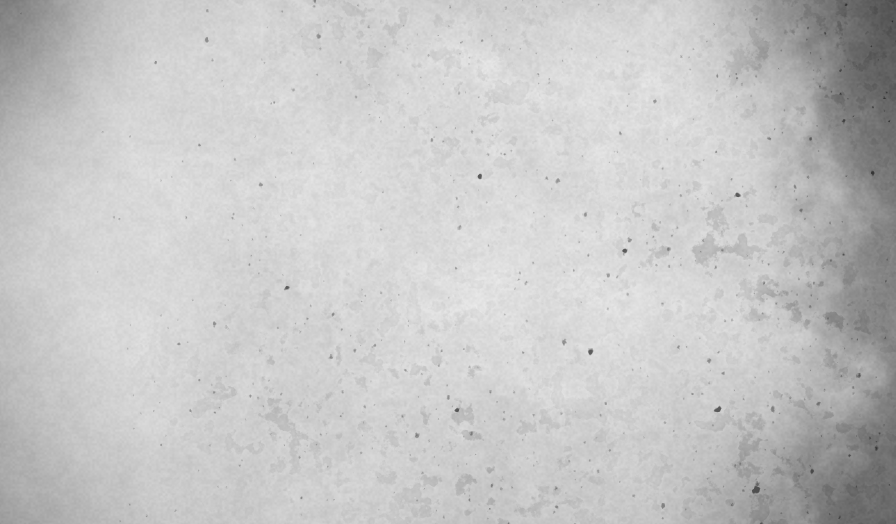
This texture is drawn by a Shadertoy shader. Its source:

```glsl
// Pale weathered concrete wall with mottled stains, small pits and a dark right edge.

float hash(vec2 cell) {
    vec3 q = fract(vec3(cell.xyx) * 0.1031);
    q += dot(q, q.yzx + 33.33);
    return fract((q.x + q.y) * q.z);
}

float valueNoise(vec2 p) {
    vec2 cell = floor(p), f = fract(p);
    f = f * f * (3.0 - 2.0 * f);
    float low = mix(hash(cell), hash(cell + vec2(1, 0)), f.x);
    float high = mix(hash(cell + vec2(0, 1)), hash(cell + vec2(1, 1)), f.x);
    return mix(low, high, f.y);
}

// Fractal noise centred on zero
float fbm(vec2 p, int octaves) {
    float sum = 0.0, amplitude = 0.5;
    for (int i = 0; i < octaves; i++) {
        sum += amplitude * (valueNoise(p) - 0.5);
        p = mat2(1.6, 1.2, -1.2, 1.6) * p + 17.3;
        amplitude *= 0.56;
    }
    return sum;
}

float blob(vec2 uv, vec2 centre, vec2 size) {
    vec2 d = (uv - centre) / size;
    return exp(-dot(d, d));
}

// Broad light: bright field, soft left corners, heavy right side
float lighting(vec2 uv, float warp) {
    float tone = 0.855;
    tone -= 0.10 * exp(-uv.x * 14.0);
    tone -= 0.24 * blob(uv, vec2(0.0, 1.0), vec2(0.10, 0.24));
    tone -= 0.10 * blob(uv, vec2(0.0, 0.0), vec2(0.16, 0.20));
    tone -= 0.06 * exp(-uv.y * 7.0) + 0.035 * exp((uv.y - 1.0) * 9.0);
    float bend = uv.y - 0.45;
    float start = 0.83 - 0.40 * bend * bend;
    tone -= 0.34 * smoothstep(start, 1.02, uv.x + 0.16 * warp);
    tone -= 0.15 * blob(uv, vec2(1.0, 0.95), vec2(0.10, 0.28));
    tone -= 0.08 * blob(uv, vec2(0.90, 0.05), vec2(0.22, 0.20));
    return tone;
}

// Areas where the surface is rougher and dirtier
float stainDensity(vec2 uv) {
    const vec4 stains[9] = vec4[9](
        vec4(0.54, 0.80, 0.07, 0.5), vec4(0.30, 0.27, 0.10, 0.6),
        vec4(0.78, 0.56, 0.07, 0.9), vec4(0.90, 0.42, 0.06, 0.9),
        vec4(0.51, 0.24, 0.10, 0.5), vec4(0.43, 0.95, 0.08, 0.4),
        vec4(0.86, 0.14, 0.10, 0.6), vec4(0.56, 0.08, 0.09, 0.6),
        vec4(0.89, 0.88, 0.08, 0.7));
    float density = 0.0;
    for (int i = 0; i < 9; i++) {
        vec4 s = stains[i];
        density += s.w * blob(uv, s.xy, s.z * vec2(1.0, 1.5));
    }
    return density;
}

// Scattered irregular pits, one candidate per grid cell
float pits(vec2 p, float scale, float chance, float pixel) {
    vec2 q = p * scale, home = floor(q);
    float cover = 0.0;
    for (int y = -1; y <= 1; y++)
    for (int x = -1; x <= 1; x++) {
        vec2 cell = home + vec2(x, y);
        vec2 centre = cell + vec2(hash(cell + 5.1), hash(cell + 71.7));
        float radius = mix(0.04, 0.13, pow(hash(cell + 23.9), 3.0));
        float ragged = 0.10 * (valueNoise(q * 9.0) - 0.5);
        float d = length((q - centre) * vec2(1.0, 0.8)) - radius + ragged;
        float edge = pixel * scale;
        float ink = 1.0 - smoothstep(-edge, edge, d);
        cover = max(cover, ink * step(hash(cell + 41.3), chance));
    }
    return cover;
}

// A few larger chips in the surface
float chips(vec2 uv, vec2 p, float aspect, float pixel) {
    const vec3 marks[8] = vec3[8](
        vec3(0.844, 0.064, 0.0065), vec3(0.320, 0.449, 0.004),
        vec3(0.536, 0.664, 0.004), vec3(0.659, 0.329, 0.005),
        vec3(0.801, 0.218, 0.005), vec3(0.510, 0.218, 0.004),
        vec3(0.697, 0.522, 0.004), vec3(0.823, 0.627, 0.004));
    float ragged = 0.006 * (valueNoise(p * 190.0) - 0.5);
    float cover = 0.0;
    for (int i = 0; i < 8; i++) {
        float d = length((uv - marks[i].xy) * vec2(aspect, 1.0)) - marks[i].z + ragged;
        cover = max(cover, 1.0 - smoothstep(-pixel, pixel, d));
    }
    return cover;
}

void mainImage(out vec4 fragColor, in vec2 fragCoord) {
    vec2 uv = fragCoord / iResolution.xy;
    vec2 p = fragCoord / iResolution.y;
    float pixel = 1.0 / iResolution.y;

    float cloud = fbm(p * 5.0 + 3.7, 5);
    float mottle = fbm(p * 17.0 + 41.0, 5);
    float fine = fbm(p * 48.0 + 9.0, 4);
    float worn = smoothstep(0.08, 0.30, uv.x + 0.2 * cloud);
    float stain = stainDensity(uv + 0.10 * vec2(cloud, mottle));

    // Soft clouds and grain, stronger away from the smooth left side
    float tone = lighting(uv, cloud + 0.5 * mottle);
    tone += mix(0.06, 0.10, worn) * cloud + mix(0.03, 0.12, worn) * mottle;
    tone += mix(0.04, 0.10, worn) * fine;
    tone += 0.035 * (valueNoise(p * 230.0) - 0.5);
    tone -= 0.055 * stain;

    // Clustered flecks and pale worn spots
    float roughness = worn * (0.35 + 0.8 * stain);
    float flecks = smoothstep(0.06, 0.24, fine + 0.45 * mottle);
    tone -= 0.13 * roughness * flecks;
    tone += 0.035 * worn * smoothstep(0.05, 0.20, -mottle - 0.4 * fine);

    // Pits and chips
    float chance = worn * (0.05 + 0.16 * stain);
    tone -= 0.26 * pits(p, 34.0, chance, pixel);
    tone -= 0.20 * pits(p + 7.0, 62.0, chance, pixel);
    tone = mix(tone, 0.20, 0.75 * chips(uv, p, iResolution.x / iResolution.y, pixel));

    fragColor = vec4(vec3(clamp(tone, 0.0, 0.92)), 1.0);
}
```
